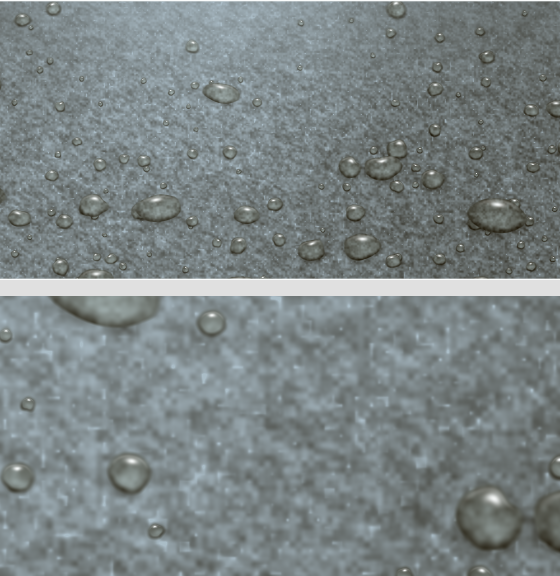
Top, the full canvas; bottom, a detail of the centre.
Write a Shadertoy shader that draws this texture.

```glsl
const vec3 DARK_STONE = vec3(0.26, 0.26, 0.23);
const vec3 LIGHT_STONE = vec3(0.60, 0.66, 0.69);
const vec3 WATER_TINT = vec3(1.0, 0.99, 0.94);
const vec3 GLINT = vec3(0.98, 0.99, 0.99);

vec3 hash3(vec2 p) {
    vec3 q = fract(p.xyx * vec3(0.1031, 0.1030, 0.0973));
    q += dot(q, q.yxz + 33.33);
    return fract((q.xxy + q.yzz) * q.zyx);
}

float noise(vec2 p) {
    vec2 i = floor(p), f = fract(p);
    f = f * f * (3.0 - 2.0 * f);
    float low = mix(hash3(i).x, hash3(i + vec2(1, 0)).x, f.x);
    float high = mix(hash3(i + vec2(0, 1)).x, hash3(i + vec2(1, 1)).x, f.x);
    return mix(low, high, f.y);
}

vec2 rotate(vec2 p, float angle) {
    float c = cos(angle), s = sin(angle);
    return vec2(c * p.x + s * p.y, c * p.y - s * p.x);
}

// Soft window light falling from the upper left
float lighting(vec2 p) {
    vec2 d = p - vec2(0.72, 1.08);
    float window = exp(-d.x * d.x / 0.55 - d.y * d.y / 0.32);
    float nearLeft = (1.0 - smoothstep(0.5, 1.7, p.x)) * (1.0 - smoothstep(0.4, 0.9, p.y));
    return 0.37 + 0.60 * window + 0.19 * nearLeft;
}

// Slanted streaks, blotches and fine grain, softer toward the far edge
float stoneGrain(vec2 p) {
    vec2 s = rotate(p, -0.6);
    float streak = noise(s * vec2(38.0, 95.0) + 40.0) - 0.5;
    float blotch = noise(p * vec2(17.0, 24.0) + 70.0) - 0.5;
    float medium = noise(p * vec2(62.0, 78.0) + 15.0) - 0.5;
    float fine = noise(p * 135.0 + 90.0) - 0.5;
    float focus = 1.0 - 0.5 * smoothstep(0.55, 1.0, p.y);
    float sparkle = 0.5 * pow(noise(p * 110.0 + 200.0), 9.0);
    return 0.14 * blotch + focus * (0.30 * streak + 0.28 * medium + 0.34 * fine + sparkle);
}

// surface holds tone, water coverage and glint
vec3 addDrop(vec3 surface, vec2 p, vec2 centre, float radius, float aspect, vec3 seed) {
    vec2 q = rotate(p - centre, 0.5 * (seed.y - 0.5)) / (radius * vec2(1.0, aspect));
    float len = length(q);
    if (len > 2.0) return surface;
    vec2 dir = q / max(len, 0.001);
    float wobble = 1.0 + 0.3 * (noise(dir * 1.3 + seed.xz * 50.0) - 0.5);
    q /= wobble;
    len /= wobble;

    float blur = mix(0.004, 0.009, smoothstep(0.6, 1.0, p.y)) / radius;
    float inside = 1.0 - smoothstep(1.0 - blur, 1.0 + blur, len);
    float shadow = 1.0 - smoothstep(0.75, 1.3, length(q + vec2(-0.04, 0.16)));
    float tone = surface.x - 0.30 * shadow;

    // Dark rim, bright refracted pool and speckled bed
    vec2 pool = (q - vec2(0.15, -0.25)) / vec2(0.65, 0.45);
    float rim = smoothstep(0.62, 1.0, len);
    float underside = smoothstep(0.3, -0.8, q.y + 0.0) * 0.0 + 1.0 - smoothstep(-0.8, 0.3, q.y);
    float body = lighting(centre) * 0.85 - 0.06;
    body += 0.30 * exp(-dot(pool, pool)) - rim * (0.16 + 0.42 * underside);
    body += 0.38 * (noise(p * 85.0 + 30.0) - 0.5) + 0.22 * (noise(p * 140.0) - 0.5);

    // Window reflection near the upper edge
    vec2 g = (q - vec2(0.3 * (seed.z - 0.5), 0.62)) / vec2(0.26, 0.15);
    float glint = 0.95 * exp(-dot(g, g));
    glint += 0.18 * exp(-pow((len - 0.86) / 0.09, 2.0)) * smoothstep(0.2, 0.8, q.y);
    return mix(vec3(tone, surface.yz), vec3(body, 1.0, glint), inside);
}

// Jittered cells in shifted columns; share is the fill at left and right
vec3 scatterDrops(vec3 surface, vec2 p, float cell, vec2 sizes, vec2 share,
                  float farShare, float aspect, float layer) {
    for (int i = -1; i <= 1; i++) {
        float column = floor(p.x / cell) + float(i);
        float shift = hash3(vec2(column + 20.0, layer)).x;
        float row = floor(p.y / cell - shift);
        for (int j = -1; j <= 1; j++) {
            vec2 id = vec2(column, row + float(j));
            vec3 place = hash3(id + layer * 17.0 + 50.0);
            vec3 seed = hash3(id + layer * 29.0 + 130.0);
            vec2 centre = (id + vec2(0.0, shift) + 0.5 + 0.55 * (place.xy - 0.5)) * cell;
            float chance = mix(share.x, share.y, smoothstep(1.1, 1.7, centre.x));
            chance *= mix(1.0, farShare, smoothstep(0.5, 0.8, centre.y));
            if (place.z < chance) {
                float radius = cell * mix(sizes.x, sizes.y, seed.x * seed.x);
                float squash = aspect + 0.2 * (seed.z - 0.5);
                surface = addDrop(surface, p, centre, radius, squash, seed);
            }
        }
    }
    return surface;
}

void mainImage(out vec4 fragColor, in vec2 fragCoord) {
    vec2 p = fragCoord / iResolution.y;
    vec3 surface = vec3(lighting(p) + stoneGrain(p), 0.0, 0.0);

    // Small drops first so that large ones cover them
    surface = scatterDrops(surface, p, 0.08, vec2(0.10, 0.23), vec2(0.26, 0.42), 0.45, 0.98, 1.0);
    surface = scatterDrops(surface, p, 0.15, vec2(0.15, 0.28), vec2(0.42, 0.38), 0.40, 0.88, 2.0);
    surface = scatterDrops(surface, p, 0.24, vec2(0.19, 0.42), vec2(0.62, 0.25), 0.10, 0.68, 3.0);

    vec3 color = mix(DARK_STONE, LIGHT_STONE, clamp(surface.x, -0.35, 1.2));
    color *= mix(vec3(1.0), WATER_TINT, surface.y);
    color = mix(color, GLINT, clamp(surface.z, 0.0, 1.0));

    // Thin white margins along the top and bottom
    float margin = smoothstep(0.4935, 0.4965, abs(p.y - 0.5));
    fragColor = vec4(mix(color, GLINT, margin), 1.0);
}
```
